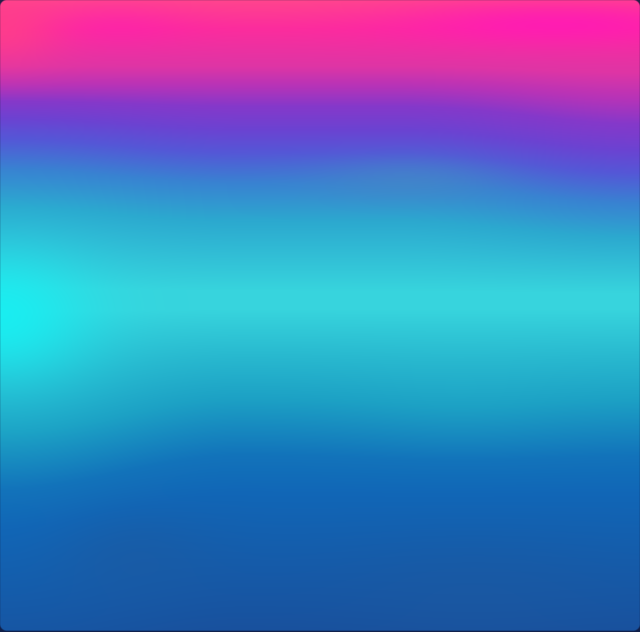
Write a Shadertoy shader that draws this background.

```glsl
// A soft horizontal spectrum: pink over violet, cyan and deep blue.
// A vertical colour ramp is bent near the sides, tinted by broad
// elliptical glows, and framed by small dark rounded corners.

// Moves from one colour to the next between two depths.
vec3 ramp(vec3 color, vec3 next, float from, float to, float depth) {
    return mix(color, next, clamp((depth - from) / (to - from), 0.0, 1.0));
}

// Elliptical Gaussian falloff, 1 at the center.
float glow(vec2 p, vec2 center, vec2 radius) {
    vec2 d = (p - center) / radius;
    return exp(-dot(d, d));
}

// Signed distance to a rounded box centered on the origin.
float roundedBox(vec2 p, vec2 halfSize, float radius) {
    vec2 d = abs(p) - halfSize + radius;
    return length(max(d, 0.0)) + min(max(d.x, d.y), 0.0) - radius;
}

// Bends the depth so the bands curve toward the left and right sides.
float bendDepth(vec2 p) {
    float leftSide = 1.0 - smoothstep(0.0, 0.38, p.x);
    float rightSide = smoothstep(0.62, 1.0, p.x);
    float upper = 1.0 - smoothstep(0.32, 0.5, p.y);
    float violet = smoothstep(0.12, 0.22, p.y) * upper;
    float lower = smoothstep(0.46, 0.68, p.y);
    float bend = leftSide * (0.022 * violet - 0.055 * lower);
    bend -= rightSide * 0.032 * upper * smoothstep(0.04, 0.24, p.y);
    bend -= 0.014 * glow(p, vec2(0.72, 0.66), vec2(0.18, 0.1));
    return p.y + bend;
}

// Colour of the bands, from the top (0) to the bottom (1).
vec3 bandColor(float depth) {
    vec3 coral = vec3(1.0, 0.27, 0.55);
    vec3 pink = vec3(0.985, 0.175, 0.61);
    vec3 rose = vec3(0.87, 0.205, 0.645);
    vec3 magenta = vec3(0.71, 0.2, 0.72);
    vec3 violet = vec3(0.52, 0.22, 0.79);
    vec3 indigo = vec3(0.42, 0.26, 0.82);
    vec3 periwinkle = vec3(0.33, 0.34, 0.84);
    vec3 azure = vec3(0.22, 0.51, 0.82);
    vec3 sky = vec3(0.17, 0.66, 0.81);
    vec3 cyan = vec3(0.215, 0.83, 0.865);
    vec3 teal = vec3(0.155, 0.72, 0.81);
    vec3 lagoon = vec3(0.11, 0.63, 0.77);
    vec3 ocean = vec3(0.07, 0.45, 0.73);
    vec3 cobalt = vec3(0.065, 0.4, 0.715);
    vec3 navy = vec3(0.095, 0.315, 0.615);

    vec3 color = ramp(coral, pink, 0.0, 0.045, depth);
    color = ramp(color, rose, 0.045, 0.105, depth);
    color = ramp(color, magenta, 0.105, 0.137, depth);
    color = ramp(color, violet, 0.137, 0.168, depth);
    color = ramp(color, indigo, 0.168, 0.205, depth);
    color = ramp(color, periwinkle, 0.205, 0.242, depth);
    color = ramp(color, azure, 0.242, 0.29, depth);
    color = ramp(color, sky, 0.29, 0.35, depth);
    color = ramp(color, cyan, 0.35, 0.46, depth);
    color = ramp(color, teal, 0.49, 0.565, depth);
    color = ramp(color, lagoon, 0.565, 0.63, depth);
    color = ramp(color, ocean, 0.63, 0.72, depth);
    color = ramp(color, cobalt, 0.72, 0.78, depth);
    return ramp(color, navy, 0.78, 1.0, depth);
}

// Broad tints laid over the bands.
vec3 addGlows(vec3 color, vec2 p) {
    vec3 hotPink = vec3(1.0, 0.1, 0.71);
    vec3 warmPink = vec3(1.0, 0.25, 0.53);
    vec3 brightCyan = vec3(0.09, 0.94, 0.95);
    vec3 steel = vec3(0.28, 0.53, 0.77);
    vec3 slate = vec3(0.11, 0.35, 0.63);
    color = mix(color, hotPink, 0.85 * glow(p, vec2(0.87, 0.038), vec2(0.25, 0.035)));
    color = mix(color, hotPink, 0.4 * glow(p, vec2(0.18, 0.04), vec2(0.12, 0.035)));
    color = mix(color, warmPink, 0.75 * glow(p, vec2(0.0, 0.045), vec2(0.09, 0.055)));
    color = mix(color, brightCyan, 0.9 * glow(p, vec2(0.0, 0.5), vec2(0.14, 0.1)));
    color = mix(color, steel, 0.5 * glow(p, vec2(0.64, 0.285), vec2(0.14, 0.035)));
    color = mix(color, slate, 0.5 * glow(p, vec2(0.21, 0.88), vec2(0.12, 0.07)));
    return mix(color, slate, 0.45 * glow(p, vec2(0.74, 0.93), vec2(0.2, 0.08)));
}

void mainImage(out vec4 fragColor, in vec2 fragCoord) {
    vec2 uv = fragCoord / iResolution.xy;
    vec2 p = vec2(uv.x, 1.0 - uv.y);
    vec3 color = addGlows(bandColor(bendDepth(p)), p);

    // Dark rounded frame, with a slightly raised bottom edge.
    vec3 frameColor = vec3(0.06, 0.1, 0.25);
    float aspect = iResolution.x / iResolution.y;
    vec2 framePos = (uv - vec2(0.5, 0.501)) * vec2(aspect, 1.0);
    float edge = roundedBox(framePos, vec2(0.5 * aspect, 0.499), 0.011);
    float pixel = 1.0 / iResolution.y;
    color = mix(color, frameColor, smoothstep(-pixel, pixel, edge) * 0.9);

    fragColor = vec4(color, 1.0);
}
```
